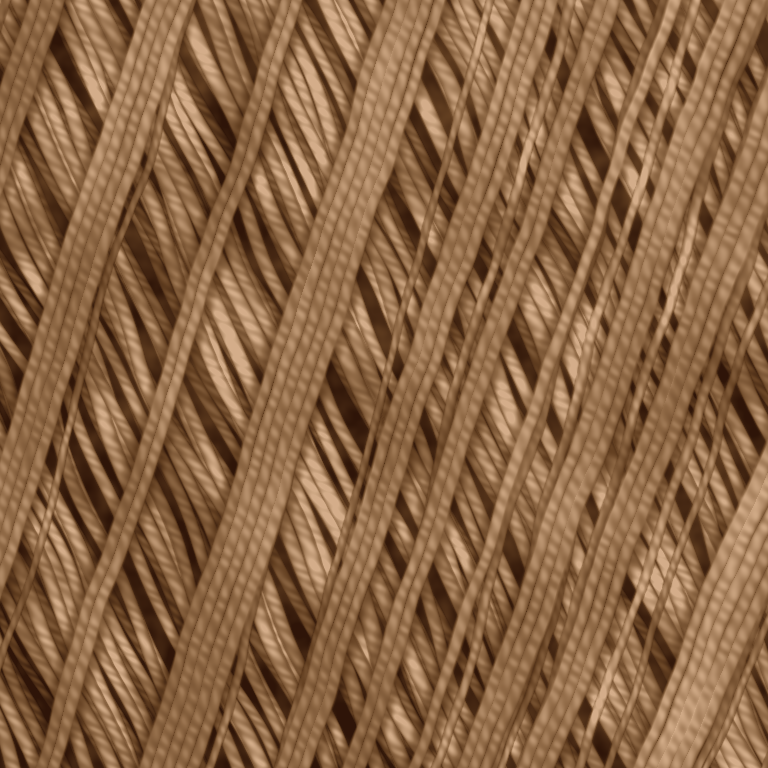
Reproduce this texture procedurally as a Shadertoy shader.

```glsl
// Wound yarn: steep bands of parallel twisted strands fan to the upper right,
// over loose strands and a crossing layer leaning the other way, with dark gaps.
// Each layer is a row of jittered strands in sheared coordinates, drawn back to front.

const vec3 DEEP   = vec3(0.18, 0.08, 0.03);
const vec3 SHADOW = vec3(0.39, 0.25, 0.13);
const vec3 MID    = vec3(0.57, 0.42, 0.28);
const vec3 LIGHT  = vec3(0.83, 0.68, 0.54);

const float BAND_LEAN   = 0.32;    // sideways run per unit of height
const float FAN         = 0.20;    // extra lean toward the right
const float BAND_START  = 0.06;    // foot of band slot 0
const float BAND_GAP    = 0.08;    // distance between band slots
const float STRAND      = 0.0155;  // strand pitch inside a band
const float CROSS_LEAN  = 0.46;
const float CROSS_PITCH = 0.032;
const float PLY         = 0.019;   // length of one twist
const float TWIST       = 0.075;   // contrast of the twist
const float GRAIN       = 0.07;
const float MOTTLE      = 0.20;    // broad light and dark patches
const float SOFTNESS    = 0.0026;  // edge blur
const int   FIRST_SLOT  = -5;
const int   BAND_STRANDS[18] = int[18](0, 3, 0, 4, 0, 2, 0, 5, 0, 3, 2, 1, 3, 3, 0, 5, 0, 2);
const float TAU = 6.28319;

float hash(vec2 p) {
    vec3 q = fract(vec3(p.xyx) * 0.1031);
    q += dot(q, q.yzx + 33.33);
    return fract((q.x + q.y) * q.z);
}

float cornerSlope(vec2 cell, vec2 offset) {
    float a = TAU * hash(cell);
    return dot(vec2(cos(a), sin(a)), offset);
}

// Gradient noise, about -0.7 to 0.7
float noise(vec2 p) {
    vec2 i = floor(p), f = fract(p);
    vec2 w = f * f * f * (f * (f * 6.0 - 15.0) + 10.0);
    vec2 e = vec2(1.0, 0.0);
    return mix(mix(cornerSlope(i, f), cornerSlope(i + e, f - e), w.x),
               mix(cornerSlope(i + e.yx, f - e.yx), cornerSlope(i + 1.0, f - 1.0), w.x), w.y);
}

// Tone of a rounded, twisted strand; e runs from -1 to 1 across it
float strandTone(float e, float along, float seed, float edgeTone, float coreTone) {
    float roundness = sqrt(max(0.0, 1.0 - e * e));
    float phase = along / PLY + 0.35 * e + seed * 9.0 + 0.9 * noise(vec2(seed * 50.0, along * 25.0));
    return mix(edgeTone, coreTone, roundness) + TWIST * sin(TAU * phase) * roundness
         + 0.12 * (seed - 0.5) - 0.04 * e;
}

// Lays wandering strands over a tone; fill is their density at left and right
float looseLayer(float under, float across, float along, float pitch, vec2 fill,
                 vec2 tones, float layer, float blur) {
    float tone = under;
    float cell = floor(across / pitch);
    for (float k = -1.0; k <= 1.0; k++) {
        float id = cell + k;
        float seed = hash(vec2(id + 40.0, layer));
        float density = mix(fill.x, fill.y, smoothstep(0.2, 0.7, id * pitch));
        if (hash(vec2(id + 90.0, layer + 7.0)) > density) continue;
        float sway = 0.5 * (seed - 0.5) + 0.7 * noise(vec2(id * 3.7 + layer, along * 5.0));
        float halfWidth = pitch * mix(0.26, 0.37, seed);
        float e = (across - (id + 0.5 + sway) * pitch) / halfWidth;
        float cover = 1.0 - smoothstep(1.0 - blur / halfWidth, 1.0 + blur / halfWidth, abs(e));
        float core = tones.y + 0.25 * noise(vec2(id * 1.7 + layer, along * 9.0));
        tone = mix(tone, strandTone(e, along, seed, tones.x, core), cover);
    }
    return tone;
}

// Foot of the fanned line through p, found by fixed-point steps
float bandFoot(vec2 p) {
    float foot = p.x - BAND_LEAN * p.y;
    for (int i = 0; i < 5; i++) {
        float c = clamp(foot, 0.0, 1.0);
        foot = p.x - p.y * (BAND_LEAN + FAN * c * c * c * c);
    }
    return foot;
}

void mainImage(out vec4 fragColor, in vec2 fragCoord) {
    vec2 p = fragCoord / iResolution.xy;
    float blur = max(SOFTNESS, 0.75 / iResolution.y);
    float foot = bandFoot(p) + 0.012 * noise(p * 4.0 + 3.0) + 0.003 * noise(p * 16.0);
    float crossing = p.x + CROSS_LEAN * p.y + 0.015 * noise(p * 5.0 + 11.0);

    // Nearest band: signed edge distance and place within it
    float edge = 1.0, place = 0.0, count = 1.0, slotId = 0.0;
    float slot = round((foot - BAND_START) / BAND_GAP);
    for (float k = -1.0; k <= 1.0; k++) {
        float s = slot + k;
        float n = float(BAND_STRANDS[clamp(int(s) - FIRST_SLOT, 0, 17)]);
        float offset = foot - BAND_START - s * BAND_GAP;
        float d = abs(offset) - 0.5 * n * STRAND;
        if (n > 0.0 && d < edge) {
            edge = d; place = offset / STRAND + 0.5 * n; count = n; slotId = s;
        }
    }

    // Lower layers, from the dark core outward
    vec2 crossTones = vec2(0.30, 0.84);
    float tone = 0.13 + 0.25 * noise(p * 25.0);
    tone = looseLayer(tone, crossing + 0.08 * p.y, p.y, CROSS_PITCH * 0.8, vec2(0.75), vec2(0.14, 0.46), 1.0, blur);
    tone = looseLayer(tone, crossing - 0.05 * p.y, p.y, CROSS_PITCH, vec2(0.35, 0.5), crossTones, 5.0, blur);
    tone = looseLayer(tone, crossing, p.y, CROSS_PITCH, vec2(0.85), crossTones, 2.0, blur);
    tone = looseLayer(tone, foot + 0.04 * p.y, p.y, STRAND * 1.2, vec2(0.10, 0.5), vec2(0.36, 0.80), 3.0, blur);
    tone *= mix(0.62, 1.0, smoothstep(0.0, 0.018, edge)) * (1.0 + 0.5 * noise(p * 11.0 + 5.0));

    // Bands on top, with slits opening here and there between strands
    float id = clamp(floor(place), 0.0, count - 1.0);
    float e = 2.0 * (place - id) - 1.0;
    float slit = noise(vec2(round(place) * 5.3 + slotId * 2.1, p.y * 7.0));
    float edgeTone = 0.53 - mix(0.25, 0.75, p.x) * slit;
    float bandTone = strandTone(e, p.y, hash(vec2(id + 20.0, slotId + 30.0)), edgeTone, 0.77);
    tone = mix(tone, bandTone, 1.0 - smoothstep(-blur, blur, edge));

    // Fibre grain, mottling and light from the upper right
    tone += GRAIN * noise(p * 70.0) + MOTTLE * noise(p * 5.0 + 20.0) + 0.09 * (p.x + p.y - 1.0);
    float t = clamp(tone, 0.0, 1.0) * 3.0;
    vec3 color = mix(DEEP, SHADOW, clamp(t, 0.0, 1.0));
    color = mix(color, MID, clamp(t - 1.0, 0.0, 1.0));
    color = mix(color, LIGHT, clamp(t - 2.0, 0.0, 1.0));
    fragColor = vec4(color, 1.0);
}
```
